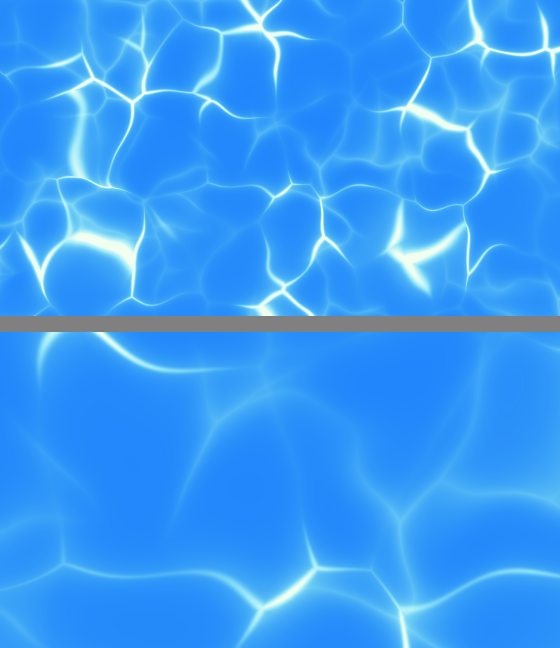
Top, the full canvas; bottom, a detail of the centre.
Reproduce this texture procedurally as a WebGL 1 fragment shader.

```glsl
precision highp float;

// Sunlit pool water: a net of bright caustic lines over clear blue.
// Sine-warped cellular noise gives the curved lines and their soft glow;
// layered sines fade the lines in and out, and a colour ramp tints the light.

uniform vec2 u_resolution;

const float CELLS_PER_HEIGHT = 4.7;

vec2 hash2(vec2 cell) {
  vec3 q = fract(cell.xyx * vec3(0.1031, 0.1030, 0.0973));
  q += dot(q, q.yzx + 33.33);
  return fract((q.xx + q.yz) * q.zy);
}

// Layered, rotated sines in 0..1.
float waves(vec2 p, float phase) {
  const mat2 turn = mat2(0.80, 0.60, -0.60, 0.80);
  float sum = 0.0;
  float amplitude = 0.5;
  for (int i = 0; i < 4; i++) {
    p = turn * p * 1.4 + phase;
    sum += amplitude * sin(p.x + 1.4 * sin(p.y + phase * 1.7));
    amplitude *= 0.6;
  }
  return clamp(0.5 + 0.45 * sum, 0.0, 1.0);
}

// Bends straight cell borders into curves.
vec2 warp(vec2 p, float amount, float phase) {
  vec2 bend = vec2(waves(p * 1.5, phase), waves(p * 1.5, phase + 4.1));
  return p + amount * (bend - 0.5);
}

// x: gap between the two nearest cells, zero on a border.
// y: soft glow, 1 on a border and 2 where three cells meet.
vec2 cellBorders(vec2 p, float softness) {
  vec2 base = floor(p);
  float nearest = 9.0;
  float second = 9.0;
  float total = 0.0;
  for (int j = -1; j <= 1; j++) {
    for (int i = -1; i <= 1; i++) {
      vec2 cell = base + vec2(float(i), float(j));
      vec2 away = cell + 0.08 + 0.84 * hash2(cell + 57.0) - p;
      float d = dot(away, away);
      second = min(second, max(nearest, d));
      nearest = min(nearest, d);
      total += exp(-d / softness);
    }
  }
  return vec2(second - nearest, total * exp(nearest / softness) - 1.0);
}

float ramp(float low, float high, float x) {
  return clamp((x - low) / (high - low), 0.0, 1.0);
}

vec3 waterColor(float light) {
  vec3 deepBlue = vec3(0.12, 0.515, 0.985);
  vec3 clearBlue = vec3(0.22, 0.63, 0.97);
  vec3 skyBlue = vec3(0.40, 0.78, 0.96);
  vec3 paleCyan = vec3(0.60, 0.91, 0.98);
  vec3 sunWhite = vec3(0.94, 1.0, 0.94);
  vec3 color = mix(deepBlue, clearBlue, ramp(0.12, 0.22, light));
  color = mix(color, skyBlue, ramp(0.22, 0.40, light));
  color = mix(color, paleCyan, ramp(0.40, 0.60, light));
  return mix(color, sunWhite, ramp(0.60, 0.95, light));
}

// Sharp lines that taper as they fade, with a halo and a wide glow.
float causticLines(vec2 p) {
  vec2 border = cellBorders(warp(p, 0.55, 1.3), 0.19);
  float fade = waves(p * 1.25, 7.7);
  float strength = smoothstep(0.36, 0.84, fade);
  float width = mix(0.025, 0.065, strength);
  float core = exp(-border.x * border.x / (width * width));
  float halo = exp(-border.x / 0.11);
  float glow = border.y * mix(0.25, 1.0, smoothstep(0.2, 0.8, fade));
  return 0.12 * glow + strength * (0.16 * halo + 0.72 * core);
}

// Faint, blurred lines from a second net.
float veil(vec2 p) {
  vec2 border = cellBorders(warp(p * 1.15 + 23.4, 0.7, 3.9), 0.24);
  float strength = smoothstep(0.3, 0.85, waves(p * 1.1, 2.6));
  return strength * (0.08 * border.y + 0.10 * exp(-border.x / 0.12));
}

void main() {
  vec2 p = gl_FragCoord.xy / u_resolution.y * CELLS_PER_HEIGHT;
  float haze = 0.035 * waves(p * 0.45, 5.2);
  float light = 0.12 + haze + veil(p) + causticLines(p);
  gl_FragColor = vec4(waterColor(light), 1.0);
}
```
